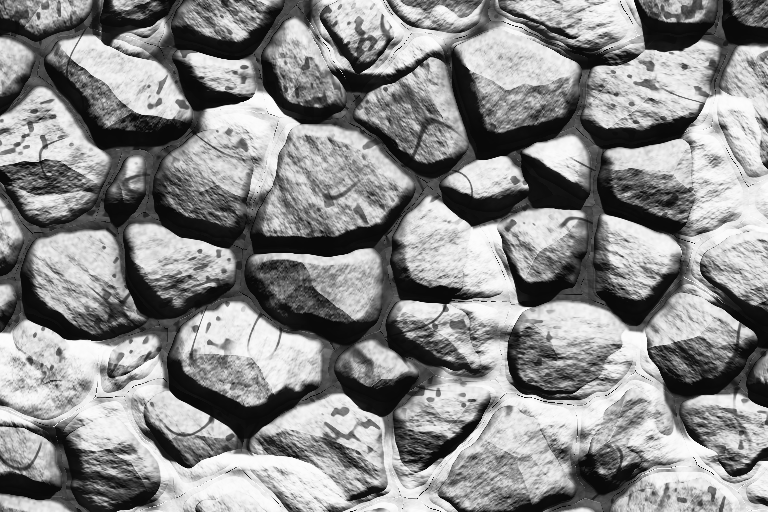
Write a Shadertoy shader that draws this texture.

```glsl
// Sunlit rubble wall: angular grey stones, hard black shadows and patches of pale mortar.

const vec2  STONE_SIZE   = vec2(0.215, 0.178); // mean stone, in canvas heights
const float SITE_JITTER  = 0.86;
const float SIZE_SPREAD  = 0.34;
const float GAP          = 0.030;              // half joint, in stone sizes
const float BEVEL        = 0.14;               // rounded rim, in stone sizes
const float CORNER_SHARP = 17.0;
const float MIN_HEIGHT   = 0.034;
const float HEIGHT_RANGE = 0.040;
const float ROUGHNESS    = 0.019;
const float SHADOW_REACH = 0.11;
const int   SHADOW_STEPS = 14;
const int   FACETS       = 4;
const vec3  SUN          = vec3(0.20, 0.75, 0.63);
const float EXPOSURE     = 1.08;
const float MORTAR_TONE  = 1.38;
const float SHADE_TONE   = 0.035;

struct Surface {
    float height;   // coarse height, stone or mortar
    float dome;     // 0 at the joint, 1 on the stone face
    float mortar;   // 1 where mortar covers the stone
    vec2  id;
};

// Hash and noise
vec2 hash2(vec2 p) {
    vec3 q = fract(vec3(p.xyx) * vec3(0.1031, 0.1030, 0.0973));
    q += dot(q, q.yzx + 33.33);
    return fract((q.xx + q.yz) * q.zy);
}

float noise(vec2 p) {
    vec2 i = floor(p), f = fract(p);
    f = f * f * (3.0 - 2.0 * f);
    return mix(mix(hash2(i).x, hash2(i + vec2(1, 0)).x, f.x),
               mix(hash2(i + vec2(0, 1)).x, hash2(i + vec2(1, 1)).x, f.x), f.y);
}

float fbm(vec2 p) {
    float sum = 0.0, amp = 0.5;
    for (int i = 0; i < 5; i++) {
        sum += amp * noise(p);
        p = mat2(1.6, 1.2, -1.2, 1.6) * p + 5.7;
        amp *= 0.52;
    }
    return sum;
}

vec2 direction(float turn) {
    return vec2(cos(6.2832 * turn), sin(6.2832 * turn));
}

// Stone centre and weight for a grid cell, rows staggered
vec3 site(vec2 id) {
    float stagger = 0.5 * mod(id.y, 2.0) - 0.25;
    vec2 jitter = (hash2(id) - 0.5) * SITE_JITTER;
    return vec3(id + 0.5 + jitter + vec2(stagger, 0.0), SIZE_SPREAD * hash2(id + 41.0).x);
}

// Weighted Voronoi stones, each cut by random facet planes
Surface wall(vec2 p) {
    vec2 warp = vec2(noise(p * 11.0), noise(p * 11.0 + 31.0)) - 0.5;
    warp = 0.030 * warp + 0.007 * (vec2(noise(p * 43.0), noise(p * 43.0 + 17.0)) - 0.5);
    vec2 q = (p + warp) / STONE_SIZE, cell = floor(q);
    vec2 id = cell;
    vec3 own = vec3(0.0);
    float best = 1e5;
    for (int j = -2; j <= 2; j++)
    for (int i = -2; i <= 2; i++) {
        vec2 c = cell + vec2(i, j);
        vec3 s = site(c);
        float power = dot(q - s.xy, q - s.xy) - s.z;
        if (power < best) { best = power; id = c; own = s; }
    }
    float sum = 0.0;
    for (int j = -2; j <= 2; j++)
    for (int i = -2; i <= 2; i++) {
        vec2 c = cell + vec2(i, j);
        if (c == id) continue;
        vec3 s = site(c);
        float border = (dot(q - s.xy, q - s.xy) - s.z - best) / (2.0 * length(s.xy - own.xy));
        sum += exp(-CORNER_SHARP * border);
    }
    float edge = -log(sum) / CORNER_SHARP;
    float t = clamp((edge - GAP) / BEVEL, 0.0, 1.0);

    Surface s;
    s.id = id;
    s.dome = t * (2.0 - t);
    vec2 local = (q - own.xy) * STONE_SIZE;
    float facet = 0.012;
    for (int i = 0; i < FACETS; i++) {
        vec2 r = hash2(id + 13.0 * float(i) + 5.0);
        facet = min(facet, 0.004 + 0.016 * r.y - (0.15 + 0.45 * r.y) * dot(direction(r.x), local));
    }
    float stone = s.dome * max(MIN_HEIGHT + HEIGHT_RANGE * hash2(id + 71.0).y + facet, 0.012);
    float fill = 0.042 * smoothstep(0.50, 0.68, noise(p * 4.3 + 7.0)) + 0.012 * (noise(p * 30.0) - 0.5);
    s.mortar = smoothstep(-0.001, 0.003, fill - stone) * smoothstep(0.010, 0.022, fill);
    s.height = max(stone, fill);
    return s;
}

// Layered grain, turned differently on each stone
vec2 grainSpace(vec2 p, vec2 id) {
    vec2 d = direction(hash2(id + 23.0).x);
    return mat2(d.x, -d.y, d.y, d.x) * p + id * 7.3;
}

float relief(vec2 p, Surface s) {
    vec2 g = grainSpace(p, s.id);
    float ridges = abs(noise(g * vec2(13.0, 27.0)) - 0.5);
    return s.height + ROUGHNESS * (0.25 + 0.75 * s.dome) * (fbm(g * vec2(15.0, 25.0)) + 0.45 * ridges);
}

float sunlight(vec2 p, float height) {
    vec2 toSun = normalize(SUN.xy);
    float rise = SUN.z / length(SUN.xy), block = 0.0;
    for (int i = 1; i <= SHADOW_STEPS; i++) {
        float t = SHADOW_REACH * float(i) / float(SHADOW_STEPS);
        block = max(block, wall(p + toSun * t).height - height - rise * t);
    }
    return 1.0 - smoothstep(0.001, 0.006, block);
}

void mainImage(out vec4 fragColor, in vec2 fragCoord) {
    vec2 p = fragCoord / iResolution.y + 3.0;
    Surface s = wall(p);

    // Slope and sun
    vec2 e = vec2(0.0014, 0.0);
    float h = relief(p, s);
    vec2 slope = vec2(relief(p + e.xy, wall(p + e.xy)), relief(p + e.yx, wall(p + e.yx))) - h;
    vec3 normal = normalize(vec3(-slope / e.x, 1.0));
    float diffuse = max(dot(normal, normalize(SUN)), 0.0);
    float lit = sunlight(p, s.height + 0.002);

    // Stone colour: tint, speckle, pits and cracks
    vec2 g = grainSpace(p, s.id);
    float speckle = noise(g * 170.0) - 0.5;
    float albedo = 0.84 + 0.28 * hash2(s.id + 97.0).x + 0.32 * (fbm(g * 9.0) - 0.5) + 0.26 * speckle;
    float pits = smoothstep(0.70, 0.84, noise(g * vec2(60.0, 95.0))) * smoothstep(0.40, 0.65, noise(g * 8.0));
    float crack = 1.0 - smoothstep(0.006, 0.026, abs(noise(g * vec2(7.0, 12.0) + 3.0) - 0.5));
    crack *= smoothstep(0.45, 0.65, noise(g * 10.0 + 9.0));
    albedo *= (1.0 - 0.6 * pits) * (1.0 - 0.65 * crack);
    albedo = mix(albedo, MORTAR_TONE + 0.2 * speckle, s.mortar);

    // Direct sun over faint bounced light
    float joint = mix(0.35, 1.0, max(smoothstep(0.0, 0.5, s.dome), s.mortar));
    float bounce = SHADE_TONE + 0.10 * albedo * normal.z * joint * smoothstep(0.25, 0.75, fbm(g * 12.0));
    float tone = bounce + EXPOSURE * albedo * diffuse * lit * joint;
    tone = min(tone, 0.72 + 0.28 * (1.0 - exp(-max(tone - 0.72, 0.0) / 0.28)));
    fragColor = vec4(vec3(clamp(tone, 0.0, 1.0)), 1.0);
}
```
